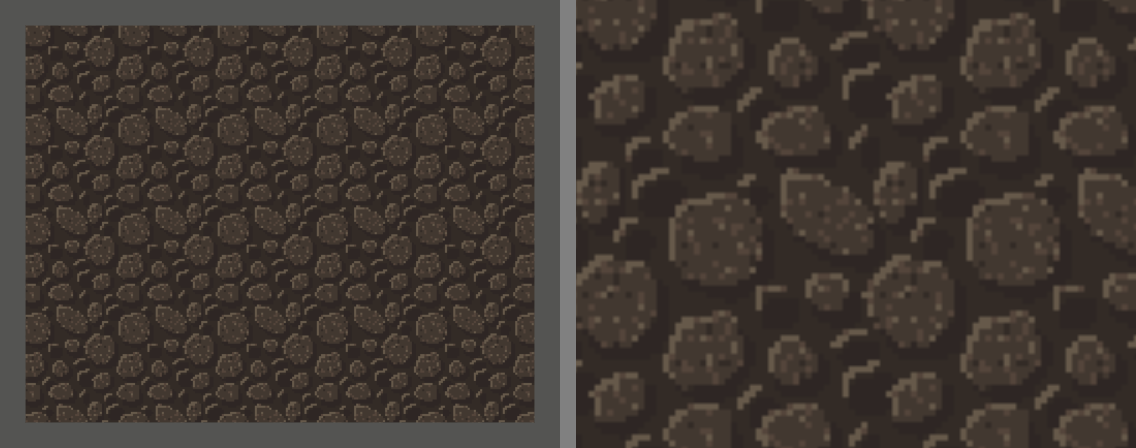
Left: the whole. Right: its middle third, enlarged.
Reproduce this texture procedurally as a Shadertoy shader.

```glsl
// Draws a tiled pixel-art cobble ground, dark brown with lit stone rims, in a plain grey frame.

// Layout, in canvas widths; one tile is TEXELS x TEXELS cells
const float MARGIN = 0.0456;
const float TILE = 0.1771;
const float TEXELS = 48.0;
const float SOFTNESS = 0.55;   // blend width between cells, in cells

// Stone look
const float ROUNDNESS = 2.4;   // 2 is an ellipse, higher is boxier
const float WOBBLE = 1.1;
const vec2 LIGHT_STEP = vec2(1.0, 1.0);
const vec2 SHADOW_STEP = vec2(1.6, 2.2);

const vec3 FRAME = vec3(0.33, 0.33, 0.32);
const vec3 MORTAR = vec3(0.20, 0.17, 0.15);
const vec3 SHADOW = vec3(0.18, 0.15, 0.14);
const vec3 BODY = vec3(0.26, 0.22, 0.19);
const vec3 FLECK = vec3(0.33, 0.27, 0.23);
const vec3 RIM = vec3(0.40, 0.35, 0.29);

// Centre and radii in cells, y running down
const int STONE_COUNT = 10;
const vec4 STONES[STONE_COUNT] = vec4[](
    vec4(4.6, 2.5, 7.8, 7.4), vec4(22.5, 46.5, 7.6, 5.6),
    vec4(33.5, 42.5, 3.0, 4.8), vec4(36.1, 12.4, 7.0, 7.2),
    vec4(22.5, 11.2, 3.7, 3.0), vec4(2.7, 20.4, 6.1, 5.9),
    vec4(16.8, 22.0, 3.9, 3.8), vec4(36.6, 28.1, 4.3, 3.7),
    vec4(2.0, 33.5, 5.5, 4.4), vec4(17.3, 33.3, 5.9, 3.9));
const float TILTS[STONE_COUNT] = float[](
    0.0, 0.4, -0.2, 0.05, 0.0, -0.2, 0.0, -0.25, 0.05, -0.1);

// Chips show only their lit rim
const int CHIP_COUNT = 9;
const vec4 CHIPS[CHIP_COUNT] = vec4[](
    vec4(42.7, 42.0, 3.5, 2.7), vec4(38.5, 1.5, 2.2, 2.4),
    vec4(13.3, 12.1, 2.7, 2.4), vec4(26.2, 18.7, 2.8, 1.5),
    vec4(28.6, 25.5, 3.8, 3.0), vec4(10.7, 28.8, 2.3, 2.4),
    vec4(27.9, 34.7, 1.6, 2.2), vec4(40.0, 35.9, 2.0, 2.1),
    vec4(10.0, 41.5, 1.6, 1.5));

vec2 gradientAt(vec2 cell) {
    vec3 h = fract(cell.xyx * vec3(0.1031, 0.1030, 0.0973));
    h += dot(h, h.yzx + 33.33);
    float angle = 6.2832 * fract((h.x + h.y) * h.z);
    return vec2(cos(angle), sin(angle));
}

float gradientNoise(vec2 p) {
    vec2 i = floor(p), f = p - i;
    vec2 u = f * f * (3.0 - 2.0 * f);
    vec2 e = vec2(1.0, 0.0);
    float low = mix(dot(gradientAt(i), f), dot(gradientAt(i + e), f - e), u.x);
    float high = mix(dot(gradientAt(i + e.yx), f - e.yx),
                     dot(gradientAt(i + 1.0), f - 1.0), u.x);
    return mix(low, high, u.y);
}

// Approximate distance to a sheared, rounded stone outline
float stoneDistance(vec2 q, vec2 radii, float tilt) {
    q.y -= tilt * q.x;
    vec2 s = pow(abs(q / radii) + 1e-4, vec2(ROUNDNESS));
    return (pow(s.x + s.y, 1.0 / ROUNDNESS) - 1.0) * min(radii.x, radii.y);
}

// Colour of one cell of the tile
vec3 cellColor(vec2 cell) {
    vec2 p = mod(cell, TEXELS) + 0.5;
    float grain = gradientNoise(p * 0.73 + 91.0);
    vec3 color = MORTAR;
    bool covered = false;
    for (int i = 0; i < STONE_COUNT + CHIP_COUNT; i++) {
        bool isStone = i < STONE_COUNT;
        vec4 stone = isStone ? STONES[i] : CHIPS[i - STONE_COUNT];
        float tilt = isStone ? TILTS[i] : -0.15;
        vec2 q = mod(p - stone.xy + 0.5 * TEXELS, TEXELS) - 0.5 * TEXELS;
        if (covered || any(greaterThan(abs(q), stone.zw + 5.0))) continue;

        float wobble = isStone ? WOBBLE * gradientNoise(q * 0.31 + float(i) * 7.3) : 0.0;
        float inside = stoneDistance(q, stone.zw, tilt) + wobble;
        float towardLight = stoneDistance(q - LIGHT_STEP, stone.zw, tilt) + wobble;
        float shade = stoneDistance(q - SHADOW_STEP, stone.zw, tilt) + wobble;

        if (inside < 0.0 && towardLight > 0.0) {
            color = grain < -0.24 ? FLECK : RIM;
            covered = true;
        } else if (inside < 0.0 && isStone) {
            color = grain > 0.36 ? RIM : grain > 0.22 ? FLECK : grain < -0.36 ? MORTAR : BODY;
            covered = true;
        } else if (shade < 0.3) {
            color = SHADOW;
        }
    }
    return color;
}

void mainImage(out vec4 fragColor, in vec2 fragCoord) {
    float pixel = 1.0 / iResolution.x;
    vec2 uv = fragCoord * pixel;
    vec2 size = iResolution.xy * pixel;

    // Cell coordinates from the top left of the ground
    vec2 grid = vec2(uv.x - MARGIN, size.y - MARGIN - uv.y) * TEXELS / TILE - 0.5;
    vec2 base = floor(grid);
    float blur = max(SOFTNESS, pixel * TEXELS / TILE);
    vec2 w = clamp((grid - base - 0.5) / blur + 0.5, 0.0, 1.0);
    vec3 top = mix(cellColor(base), cellColor(base + vec2(1.0, 0.0)), w.x);
    vec3 bottom = mix(cellColor(base + vec2(0.0, 1.0)), cellColor(base + 1.0), w.x);
    vec3 ground = mix(top, bottom, w.y);

    // Frame around the ground
    vec2 edge = abs(uv - 0.5 * size) - 0.5 * size + MARGIN;
    float outside = smoothstep(-0.5 * pixel, 0.5 * pixel, max(edge.x, edge.y));
    fragColor = vec4(mix(ground, FRAME, outside), 1.0);
}
```
